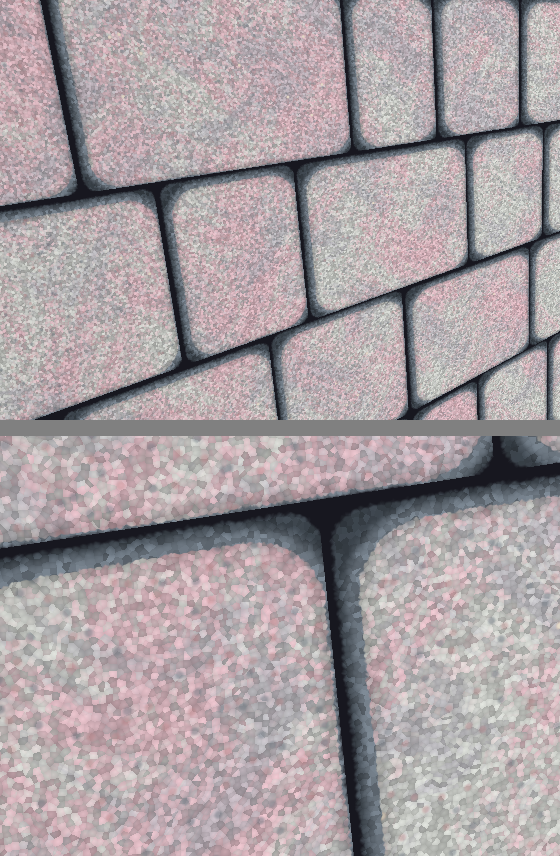
Top, the full canvas; bottom, a detail of the centre.
A WebGL 1 fragment shader for this texture:

```glsl
precision highp float;
// Stacked, weathered paving blocks with rounded corners, receding to the right.
uniform vec2 u_resolution;

#define ROW_PITCH 0.233
#define ROW_START -0.073
#define GAP 0.0045
#define SIDE 0.0105
#define CORNER 0.032
#define GRAIN 350.0
#define GRIT 0.30
// Joint positions along each course, top to bottom
#define JOINTS_A vec4(0.075, 0.403, 0.529, 0.667)
#define JOINTS_B vec4(0.154, 0.323, 0.574, 0.710)
#define JOINTS_C vec4(0.000, 0.265, 0.463, 0.685)
#define JOINTS_D vec4(0.300, 0.462, 0.584, 0.723)

const vec3 GAP_DARK = vec3(0.09, 0.09, 0.12);
const vec3 SIDE_DARK = vec3(0.22, 0.25, 0.28);
const vec3 SIDE_LIGHT = vec3(0.42, 0.46, 0.50);
const vec3 PALE_MOSS = vec3(0.74, 0.75, 0.73);
const vec3 BRICK_PINK = vec3(0.785, 0.655, 0.685);
const vec3 COOL_GREY = vec3(0.65, 0.64, 0.67);

float hash(vec2 p) {
  return fract(sin(dot(p, vec2(127.1, 311.7))) * 4375.85);
}

// Cellular noise: x = distance to nearest grain, y = random tone of that grain
vec2 grains(vec2 p) {
  vec2 cell = floor(p);
  vec2 nearest = vec2(9.0, 0.0);
  for (int j = -1; j <= 1; j++) {
    for (int i = -1; i <= 1; i++) {
      vec2 c = cell + vec2(float(i), float(j));
      float tone = hash(c);
      vec2 center = c + vec2(hash(c + 31.9), hash(c + 17.3));
      float d = length(p - center);
      if (d < nearest.x) nearest = vec2(d, tone);
    }
  }
  return nearest;
}

// Layered, warped sines for soft stains, about -1 to 1
float stain(vec2 p) {
  float sum = 0.0;
  float amp = 0.45;
  for (int i = 0; i < 6; i++) {
    p += 0.7 * sin(p.yx * 1.3 + 1.7);
    sum += amp * sin(p.x) * sin(p.y + 0.8);
    p = mat2(1.5, 1.2, -1.2, 1.5) * p + 2.3;
    amp *= 0.8;
  }
  return sum;
}

float roundedBox(vec2 p, vec2 lo, vec2 hi, float radius) {
  vec2 q = abs(p - 0.5 * (lo + hi)) - 0.5 * (hi - lo) + radius;
  return length(max(q, 0.0)) + min(max(q.x, q.y), 0.0) - radius;
}

vec4 courseJoints(float row) {
  if (row < 0.5) return JOINTS_A;
  if (row < 1.5) return JOINTS_B;
  if (row < 2.5) return JOINTS_C;
  return JOINTS_D;
}

void main() {
  vec2 uv = gl_FragCoord.xy / u_resolution.y;
  uv.y = 1.0 - uv.y;

  // Perspective: map the canvas onto the wall plane
  float depth = 2.625 - uv.x - 0.2437 * (uv.y - 0.087);
  float along = (uv.x - 0.236 * (uv.y - 0.434)) / depth;
  vec2 wall = vec2(log(max(1.0 + along, 0.05)), (uv.y - 0.087) / depth);
  float aa = 1.0 / (u_resolution.y * depth);

  // Find the block that owns this point
  float row = floor((wall.y - ROW_START) / ROW_PITCH);
  vec2 lo = vec2(-0.2, ROW_START + row * ROW_PITCH);
  vec2 hi = vec2(0.9, lo.y + ROW_PITCH);
  vec4 joints = courseJoints(row);
  for (int i = 0; i < 4; i++) {
    if (wall.x > joints[i]) lo.x = max(lo.x, joints[i]);
    else hi.x = min(hi.x, joints[i]);
  }
  vec2 id = vec2(floor(lo.x * 100.0 + 0.5), row);
  float seed = hash(id);
  vec2 local = (wall - lo) / (hi - lo);

  // Rough outlines of the block body and its front face
  vec2 fine = grains(wall * GRAIN);
  vec2 coarse = grains(wall * GRAIN * 0.35 + 40.0);
  float rough = 0.0016 * (fine.x - 0.5) + 0.0008 * stain(wall * 45.0);
  vec2 bodyLo = lo + GAP * (0.5 + vec2(seed, hash(id + 5.0)));
  float body = roundedBox(wall, bodyLo, hi + 0.001, CORNER * 0.5) + rough;
  float face = roundedBox(wall, bodyLo + SIDE, hi - 0.0015, CORNER) + rough;

  // Gap and receding sides
  vec3 side = mix(SIDE_LIGHT, SIDE_DARK, smoothstep(0.002, SIDE, face));
  side *= 0.8 + 0.4 * fine.y;
  vec3 color = mix(GAP_DARK, side, 1.0 - smoothstep(-0.002, aa, body));

  // Face pigments: pink, moss and cool grey in soft patches
  float patches = stain(wall * vec2(26.0, 18.0) + seed * 40.0);
  float clouds = stain(wall * 30.0 + seed * 70.0 + 9.0);
  float speckle = fine.y - 0.5;
  float pink = smoothstep(-0.7, 0.7, patches + 0.6 * (seed - 0.5) + 0.5 * (local.x - 0.5) + 0.9 * speckle - 0.05);
  float cool = smoothstep(0.0, 1.1, clouds + 0.4 * hash(id + 2.0) - 0.15 + 0.35 * step(row, 0.5) - 0.6 * speckle);
  vec3 stone = mix(PALE_MOSS, BRICK_PINK, pink);
  stone = mix(stone, COOL_GREY, 0.75 * cool);

  // Sandy grit, sparse dark pits, red flecks and pale chips
  stone *= 1.01 + GRIT * (fract(fine.y * 7.0) - 0.5) - GRIT * 0.4 * (fine.x - 0.4);
  float fleck = 1.0 - smoothstep(0.10, 0.32, coarse.x);
  stone = mix(stone, SIDE_LIGHT, 0.45 * fleck * step(coarse.y, 0.16));
  stone = mix(stone, vec3(0.74, 0.50, 0.51), 0.35 * fleck * step(0.82, coarse.y));
  stone = mix(stone, vec3(0.88, 0.84, 0.77), fleck * step(0.988, coarse.y));

  // Worn rim and light growing to the right
  stone *= 1.0 - 0.14 * smoothstep(-0.008, 0.0, face);
  stone *= 0.98 + 0.05 * smoothstep(0.0, 1.3, uv.x);
  color = mix(color, stone, 1.0 - smoothstep(-aa, aa, face));

  gl_FragColor = vec4(color, 1.0);
}
```
